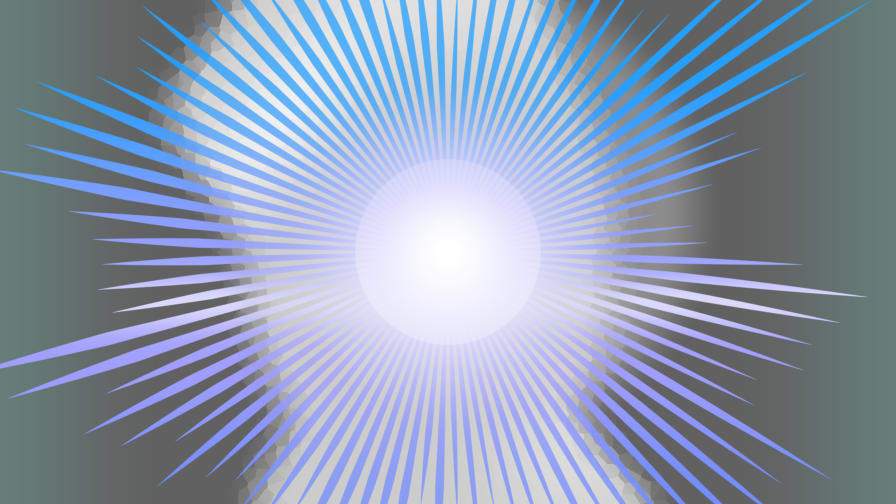
A WebGL 2 fragment shader for this background:

```glsl
#version 300 es
precision highp float;

#define RAY_COUNT 88.0
#define RAY_FILL 0.52
#define RAY_BASE_LENGTH 0.56
#define RAY_JITTER 0.20
#define DISC_RADIUS 0.184
#define VEIL_RADIUS 0.36
#define CORE_RADIUS 0.125
#define HALO_CENTER vec2(0.04, 0.08)
#define HALO_RADIUS 0.49
#define CELL_COUNT 42.0

uniform vec2 u_resolution;
out vec4 fragColor;

const float TAU = 6.2831853;

float hash(float n) {
    return fract(sin(n * 91.17 + 4.3) * 4375.85);
}

vec2 hash2(vec2 p) {
    return fract(sin(vec2(dot(p, vec2(127.1, 311.7)), dot(p, vec2(269.5, 183.3)))) * 4375.85);
}

float bell(float x, float center, float width) {
    float t = (x - center) / width;
    return exp(-t * t);
}

// Bell on the circle, with angles in degrees
float angleBell(float angle, float center, float width) {
    return exp((cos(angle - radians(center)) - 1.0) / pow(radians(width), 2.0));
}

// Nearest cellular seed, used to break the cloud into facets
vec2 facet(vec2 p) {
    vec2 cell = floor(p * CELL_COUNT);
    vec2 nearest = p;
    float best = 9.0;
    for (int j = -1; j <= 1; j++) {
        for (int i = -1; i <= 1; i++) {
            vec2 id = cell + vec2(i, j);
            vec2 seed = (id + hash2(id)) / CELL_COUNT;
            float d = distance(p, seed);
            if (d < best) { best = d; nearest = seed; }
        }
    }
    return nearest;
}

// Depth inside the uneven pale cloud; negative outside
float cloudDepth(vec2 p) {
    float left = -0.43 - 0.16 * bell(p.y, 0.27, 0.2) + 0.06 * bell(p.y, -0.34, 0.1);
    float right = 0.37 - 0.13 * smoothstep(0.1, 0.55, p.y) - 0.06 * bell(p.y, -0.3, 0.08)
        + 0.07 * (1.0 - smoothstep(-0.5, -0.38, p.y));
    return min(p.x - left, right - p.x);
}

float cloudShade(vec2 p) {
    vec2 d = p - vec2(-0.33, 0.27);
    vec2 along = vec2(dot(d, vec2(0.64, 0.77)), dot(d, vec2(-0.77, 0.64)));
    float streak = exp(-dot(along * vec2(4.0, 9.0), along * vec2(4.0, 9.0)));
    float top = bell(p.x, 0.0, 0.25) * smoothstep(0.25, 0.5, p.y);
    float low = exp(-40.0 * dot(p - vec2(0.25, -0.4), p - vec2(0.25, -0.4)));
    return 0.80 + 0.14 * streak + 0.07 * top + 0.06 * low;
}

float rayLength(float angle, float id) {
    float reach = RAY_BASE_LENGTH + 0.16 * abs(sin(2.0 * angle));
    reach += 0.32 * angleBell(angle, 164.0, 9.0) + 0.30 * angleBell(angle, 196.0, 5.0);
    reach += 0.26 * angleBell(angle, -9.0, 4.0) + 0.20 * angleBell(angle, 31.0, 7.0);
    reach += 0.15 * angleBell(angle, -39.0, 9.0) - 0.14 * angleBell(angle, 15.0, 6.0);
    return reach + RAY_JITTER * (hash(id) - 0.5);
}

float rayMask(vec2 p, float pixel) {
    float r = length(p);
    float sector = TAU / RAY_COUNT;
    float turn = atan(p.y, p.x + 1e-5) / sector;
    float id = floor(turn);
    float reach = rayLength((id + 0.5) * sector, id);
    float taper = clamp((reach - r) / (reach * (p.x < 0.0 ? 0.3 : 0.45)), 0.0, 1.0);
    float edge = (abs(turn - id - 0.5) - 0.5 * RAY_FILL * taper) * sector * r;
    return (1.0 - smoothstep(-pixel, pixel, edge)) * smoothstep(0.0, 0.03, taper);
}

vec3 rayColor(float y) {
    vec3 c = mix(vec3(0.45, 0.55, 1.0), vec3(0.63, 0.62, 1.0), smoothstep(-0.5, -0.2, y));
    c = mix(c, vec3(0.58, 0.62, 1.0), smoothstep(-0.1, 0.02, y));
    c = mix(c, vec3(0.14, 0.62, 1.0), smoothstep(0.0, 0.38, y));
    return mix(c, vec3(0.86, 0.85, 1.0), bell(y, -0.1, 0.055));
}

vec3 scene(vec2 p, float pixel) {
    float r = length(p);

    // Gray field with teal sides and a wide dim halo
    vec3 color = mix(vec3(0.38), vec3(0.40, 0.50, 0.48), smoothstep(0.55, 0.95, abs(p.x)));
    float haloDistance = distance(p, HALO_CENTER);
    color += 0.17 * (1.0 - smoothstep(HALO_RADIUS - 0.11, HALO_RADIUS + 0.02, haloDistance));

    // Faceted cloud
    vec2 q = mix(p, facet(p), 0.8);
    float cloud = smoothstep(-0.02, 0.11, cloudDepth(q));
    color = mix(color, vec3(cloudShade(q)), cloud);

    // Tapered rays
    color = mix(color, rayColor(p.y), rayMask(p, pixel) * mix(1.0, 0.75, cloud));

    // Lavender veil, pale disc and white core
    float lower = smoothstep(0.16, -0.1 + 0.2, p.y);
    lower = 1.0 - smoothstep(-0.1, 0.16, p.y);
    vec3 veil = mix(vec3(0.78, 0.79, 0.99), vec3(0.88, 0.88, 1.0), lower);
    color = mix(color, veil, 0.85 * (1.0 - smoothstep(0.12, VEIL_RADIUS, r)));
    float disc = 1.0 - smoothstep(DISC_RADIUS - pixel, DISC_RADIUS + pixel, r);
    color = mix(color, mix(vec3(0.86, 0.85, 1.0), vec3(0.94, 0.93, 1.0), lower), 0.5 * disc);
    return mix(color, vec3(1.0), bell(r, 0.0, CORE_RADIUS));
}

void main() {
    float pixel = 1.0 / u_resolution.y;
    vec3 color = vec3(0.0);
    for (int k = 0; k < 4; k++) {
        vec2 offset = vec2(k % 2, k / 2) * 0.5 - 0.25;
        vec2 p = (gl_FragCoord.xy + offset - 0.5 * u_resolution) * pixel;
        color += 0.25 * scene(p, 0.7 * pixel);
    }
    fragColor = vec4(color, 1.0);
}
```
